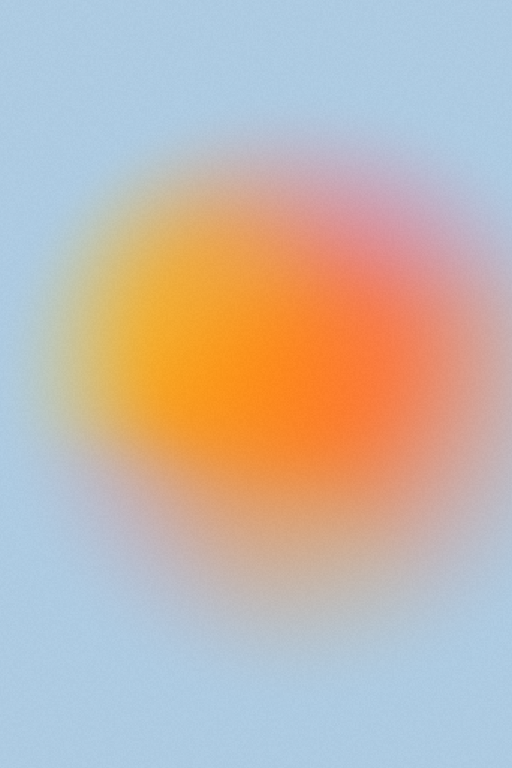
Give the GLSL for this background, as a WebGL 1 fragment shader.

```glsl
precision highp float;
// A soft warm glow, amber through orange to coral, on a pale blue field.
// Nearby hues are blended by Gaussian weights, then faded into the field by
// a rounded mask whose radius and softness vary with direction; grain on top.

uniform vec2 u_resolution;

const float HEIGHT = 1.5;          // canvas height in widths
const float FALLOFF = 28.0;        // tightness of each hue's influence
const float GRAIN_CELLS = 342.0;   // grain cells across the width
const float GRAIN_AMOUNT = 0.018;

const vec2 GLOW_CENTER = vec2(0.566, 0.758);

const vec3 SKY    = vec3(0.680, 0.795, 0.885);
const vec3 AMBER  = vec3(0.930, 0.735, 0.240);
const vec3 HONEY  = vec3(0.920, 0.670, 0.290);
const vec3 ORANGE = vec3(1.000, 0.610, 0.040);
const vec3 FLAME  = vec3(1.000, 0.455, 0.120);
const vec3 CORAL  = vec3(0.980, 0.480, 0.320);
const vec3 PINK   = vec3(0.900, 0.490, 0.570);
const vec3 ROSE   = vec3(0.860, 0.560, 0.620);
const vec3 TAN    = vec3(0.890, 0.610, 0.390);
const vec3 MAUVE  = vec3(0.810, 0.620, 0.650);
const vec3 SALMON = vec3(0.900, 0.560, 0.450);

float hash(vec2 cell) {
  vec3 q = fract(cell.xyx * 0.1031);
  q += dot(q, q.yzx + 33.33);
  return fract((q.x + q.y) * q.z);
}

// One hue with its Gaussian weight in alpha, ready for summing
vec4 hue(vec2 p, vec2 center, vec3 color) {
  vec2 d = p - center;
  float weight = exp(-FALLOFF * dot(d, d));
  return vec4(color * weight, weight);
}

// Weighted average of all hues
vec3 warmColor(vec2 p) {
  vec4 sum = hue(p, vec2(0.215, 0.934), AMBER);
  sum += hue(p, vec2(0.390, 1.040), HONEY);
  sum += hue(p, vec2(0.459, 0.797), ORANGE);
  sum += hue(p, vec2(0.625, 0.758), FLAME);
  sum += hue(p, vec2(0.820, 0.777), CORAL);
  sum += hue(p, vec2(0.780, 1.080), PINK);
  sum += hue(p, vec2(0.547, 1.178), ROSE);
  sum += hue(p, vec2(0.488, 0.445), TAN);
  sum += hue(p, vec2(0.254, 0.367), MAUVE);
  sum += hue(p, vec2(0.996, 0.640), SALMON);
  return sum.rgb / sum.a;
}

// Broad lobe around one direction
float lobe(vec2 dir, vec2 axis) {
  float c = max(dot(dir, axis), 0.0);
  return c * c * c * c;
}

// Coverage of the glow: crisper at upper left, softer at lower right
float glowMask(vec2 p, vec2 center) {
  vec2 d = p - center;
  float r = length(d);
  vec2 dir = d / max(r, 0.0001);
  float radius = 0.40 + 0.03 * lobe(dir, vec2(-0.75, 0.66))
                      - 0.03 * lobe(dir, vec2(0.50, -0.87));
  float softness = 0.215 + 0.065 * dot(dir, vec2(0.6, -0.8));
  return 1.0 - smoothstep(radius - softness, radius + softness, r);
}

void main() {
  vec2 p = gl_FragCoord.xy / u_resolution * vec2(1.0, HEIGHT);
  vec3 color = mix(SKY, warmColor(p), glowMask(p, GLOW_CENTER));
  color += GRAIN_AMOUNT * (hash(floor(p * GRAIN_CELLS)) - 0.5);
  gl_FragColor = vec4(color, 1.0);
}
```
